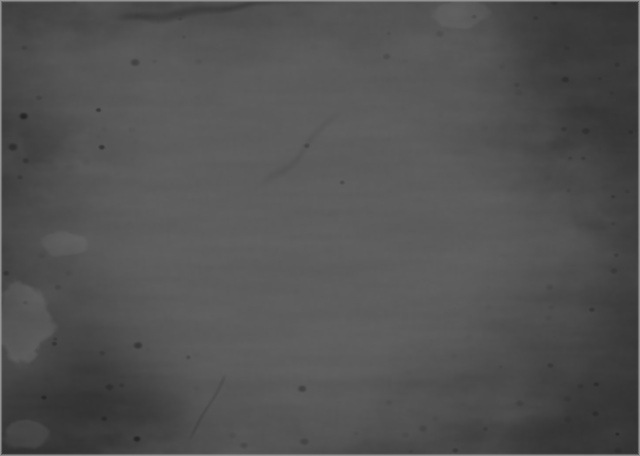
Give the GLSL for this texture, as a WebGL 1 fragment shader.

```glsl
precision highp float;
// Old grey paper: a soft pale centre that darkens to blotchy, stained corners.
// Layered value noise warps the vignette; streaks, specks, flakes and creases
// are added on top, and a thin pale rim closes the sheet.
uniform vec2 u_resolution;

#define PAPER_TONE 0.366
#define EDGE_DARKENING 0.165
#define BLOTCH_AMOUNT 0.62
#define STREAK_AMOUNT 0.026
#define GRAIN_AMOUNT 0.012
#define SPECK_DARKNESS 0.13
#define FLAKE_LIGHT 0.065
#define RIM_TONE 0.60
#define RIM_WIDTH 0.0065

float hash(vec2 p) {
  vec3 q = fract(vec3(p.xyx) * 0.1031);
  q += dot(q, q.yzx + 33.33);
  return fract((q.x + q.y) * q.z);
}

float noise(vec2 p) {
  vec2 i = floor(p), f = fract(p);
  f = f * f * (3.0 - 2.0 * f);
  return mix(mix(hash(i), hash(i + vec2(1.0, 0.0)), f.x),
             mix(hash(i + vec2(0.0, 1.0)), hash(i + 1.0), f.x), f.y);
}

float fbm(vec2 p) {
  float sum = 0.0, amp = 0.53;
  for (int i = 0; i < 4; i++) {
    sum += amp * noise(p);
    p = mat2(0.8, 0.6, -0.6, 0.8) * p * 2.03 + 17.0;
    amp *= 0.5;
  }
  return sum;
}

// Soft round stain
float stain(vec2 p, vec2 centre, vec2 size) {
  vec2 d = (p - centre) / size;
  return exp(-dot(d, d));
}

// Light patch with a ragged, fairly crisp outline
float flake(vec2 p, vec2 centre, vec2 size) {
  float d = length((p - centre) / size);
  return 1.0 - smoothstep(0.8, 1.1, d + 0.9 * (fbm(p * 18.0) - 0.5));
}

// Thin soft line between two points
float crease(vec2 p, vec2 a, vec2 b, float width) {
  vec2 ab = b - a;
  float t = clamp(dot(p - a, ab) / dot(ab, ab), 0.0, 1.0);
  float fade = smoothstep(0.0, 0.2, t) * smoothstep(1.0, 0.8, t);
  return fade * (1.0 - smoothstep(0.0, width, length(p - a - ab * t)));
}

// Sparse dots, one candidate in each grid cell
float specks(vec2 p, float cell, float chance, float radius) {
  vec2 id = floor(p / cell);
  vec2 centre = (id + 0.25 + 0.5 * vec2(hash(id + 3.7), hash(id + 9.1))) * cell;
  float size = radius * mix(0.6, 1.2, hash(id + 21.3));
  float d = length((p - centre) * vec2(0.8, 1.0));
  float strength = mix(0.3, 1.0, hash(id + 31.9));
  return strength * step(hash(id + 5.5), chance) * (1.0 - smoothstep(0.2, 1.0, d / size));
}

void main() {
  vec2 p = gl_FragCoord.xy / u_resolution.y;
  float aspect = u_resolution.x / u_resolution.y;
  vec2 q = 2.0 * gl_FragCoord.xy / u_resolution - 1.0;

  // Vignette, pushed about by blotches and stains
  float edge = length(q * vec2(1.0, 0.87) + vec2(0.03, -0.02));
  float blotch = fbm(p * vec2(4.0, 6.0) + 4.0) - 0.5;
  float fineBlotch = fbm(p * vec2(11.0, 17.0) + 40.0) - 0.5;
  vec2 warped = p + 0.16 * vec2(blotch, fineBlotch);
  float outer = smoothstep(0.45, 1.1, edge);
  float wear = edge + (blotch + 0.45 * fineBlotch) * BLOTCH_AMOUNT * mix(0.3, 1.0, outer);
  wear += 0.30 * stain(warped, vec2(aspect - 0.16, 0.78), vec2(0.16, 0.17));
  wear += 0.32 * stain(warped, vec2(0.20, 0.12), vec2(0.17, 0.13));
  wear += 0.14 * stain(warped, vec2(aspect - 0.06, 0.12), vec2(0.17, 0.13));
  wear += 0.14 * stain(warped, vec2(0.09, 0.70), vec2(0.14, 0.04));
  wear -= 0.20 * stain(warped, vec2(0.10, 0.92), vec2(0.25, 0.15));
  float tone = PAPER_TONE - EDGE_DARKENING * smoothstep(0.45, 1.5, wear);

  // Horizontal streaks and a faint woven grain
  float streak = noise(p * vec2(4.0, 32.0)) * 0.6 + noise(p * vec2(11.0, 75.0) + 8.0) * 0.4;
  tone += STREAK_AMOUNT * (streak - 0.5);
  float grain = noise(p * vec2(130.0, 60.0)) + noise(p * vec2(60.0, 150.0)) - 1.0;
  tone += GRAIN_AMOUNT * 0.5 * grain;

  // Pale flaked patches
  float flakes = flake(p, vec2(0.045, 0.30), vec2(0.065, 0.09));
  flakes += 0.8 * flake(p, vec2(0.06, 0.045), vec2(0.06, 0.035));
  flakes += 0.5 * flake(p, vec2(0.15, 0.465), vec2(0.06, 0.03));
  flakes += 0.5 * flake(p, vec2(1.01, 0.97), vec2(0.06, 0.03));
  tone += FLAKE_LIGHT * flakes;

  // Creases, wobbling a little
  vec2 bent = p + 0.025 * (vec2(noise(p * 14.0), noise(p * 14.0 + 50.0)) - 0.5);
  tone -= 0.022 * crease(bent, vec2(0.56, 0.58), vec2(0.75, 0.76), 0.014);
  tone -= 0.035 * crease(bent, vec2(0.42, 0.03), vec2(0.50, 0.19), 0.007);
  tone -= 0.060 * crease(bent, vec2(0.22, 0.955), vec2(0.75, 1.0), 0.013);

  // Specks: few overall, more in the worn areas
  float dots = specks(p, 0.09, 0.11, 0.010);
  dots += 0.5 * outer * specks(p + 7.0, 0.035, 0.13, 0.009);
  tone -= SPECK_DARKNESS * dots;

  // Pale soft rim
  float rim = min(min(p.x, aspect - p.x), min(p.y, 1.0 - p.y));
  tone = mix(RIM_TONE, tone, smoothstep(0.0, RIM_WIDTH, rim));
  gl_FragColor = vec4(vec3(tone), 1.0);
}
```
